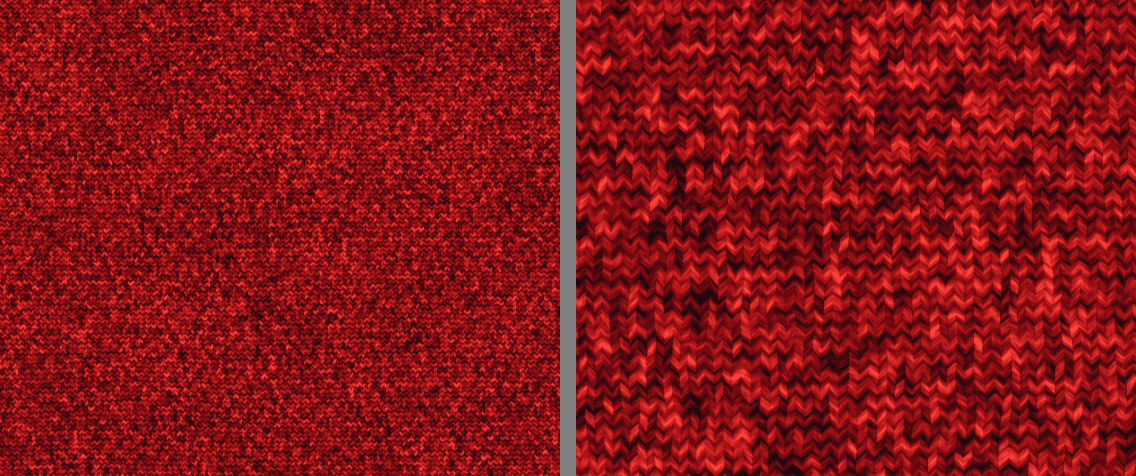
Left, the full canvas; right, a detail of the centre.
Give the GLSL for this texture, as a Shadertoy shader.

```glsl
// Red melange knit: fine rows of small V stitches in mixed light and dark yarn.

#define ROWS 98.0          // stitch rows per canvas height
#define WALES 82.0         // stitch columns per canvas height
#define SLANT 0.52         // rise of a stitch leg, in rows
#define WOBBLE 0.28        // unevenness of the rows
#define MEAN_RED 0.53      // average brightness of the yarn
#define RELIEF 0.14        // shading across a yarn
#define LEG_MIX 0.42       // tone difference from leg to leg
#define MELANGE 0.46       // tone drift along the yarn
#define FIBRE 0.30         // fine streaks in the yarn
#define CLOUD 0.09         // broad uneven shading
#define SAMPLES 2          // antialiasing grid per side

const float PI = 3.14159;

float hash(vec2 p) {
    vec3 q = fract(p.xyx * vec3(0.1031, 0.1030, 0.0973));
    q += dot(q, q.yzx + 33.33);
    return fract((q.x + q.y) * q.z);
}

vec2 gradient(vec2 cell) {
    float angle = 2.0 * PI * hash(cell);
    return vec2(cos(angle), sin(angle));
}

// Gradient noise, about -0.7 to 0.7
float noise(vec2 p) {
    vec2 i = floor(p), f = p - i;
    vec2 s = f * f * f * (f * (f * 6.0 - 15.0) + 10.0);
    vec2 e = vec2(1.0, 0.0);
    float low = mix(dot(gradient(i), f), dot(gradient(i + e.xy), f - e.xy), s.x);
    float high = mix(dot(gradient(i + e.yx), f - e.yx), dot(gradient(i + e.xx), f - e.xx), s.x);
    return mix(low, high, s.y);
}

// Yarn colour: dark wine through crimson to warm bright red
vec3 yarnColour(float tone) {
    float red = clamp(tone, 0.13, 0.98);
    float glow = red * red * red * red;
    return vec3(red, 0.03 + 0.25 * glow, 0.056 + 0.18 * glow);
}

vec3 knit(vec2 p) {
    // Stitch grid with uneven rows and columns
    vec2 grid = p * vec2(WALES, ROWS);
    vec2 bend = vec2(noise(grid * 0.31 + 40.0), noise(grid * 0.37 + 90.0));
    grid += WOBBLE * bend + 0.8 * noise(p * 3.0 + 15.0);

    // Each column folds the rows into a V with two legs
    float column = floor(grid.x);
    float side = grid.x - column - 0.5;
    float fold = abs(side) * 2.0;
    float height = grid.y - SLANT * fold;
    float row = floor(height);
    float across = height - row - 0.5;
    vec2 leg = vec2(2.0 * column + step(0.0, side), row) + 200.0;

    // Rounded yarn, darker in the gaps and where the legs meet
    float relief = cos(2.0 * PI * across) - 0.5 * pow(abs(fold * 2.0 - 1.0), 4.0) + 0.1;

    // Mixed yarn: random legs, drifting dye and streaks that follow the legs
    float legTone = hash(leg) - 0.5;
    float drift = noise(vec2(grid.x * 0.75, height * 0.9) + 300.0);
    float streak = noise(vec2(grid.x * 2.6, height * 4.0) + 500.0);
    float cloud = noise(p * 5.0 + 60.0) + 0.6 * noise(p * 13.0 + 80.0);

    float tone = MEAN_RED + RELIEF * relief + LEG_MIX * legTone
               + MELANGE * drift + FIBRE * streak + CLOUD * cloud;
    return yarnColour(tone);
}

void mainImage(out vec4 fragColor, in vec2 fragCoord) {
    vec3 sum = vec3(0.0);
    for (int j = 0; j < SAMPLES; j++) {
        for (int i = 0; i < SAMPLES; i++) {
            vec2 offset = (vec2(i, j) + 0.5) / float(SAMPLES) - 0.5;
            sum += knit((fragCoord + offset) / iResolution.y);
        }
    }
    fragColor = vec4(sum / float(SAMPLES * SAMPLES), 1.0);
}
```
